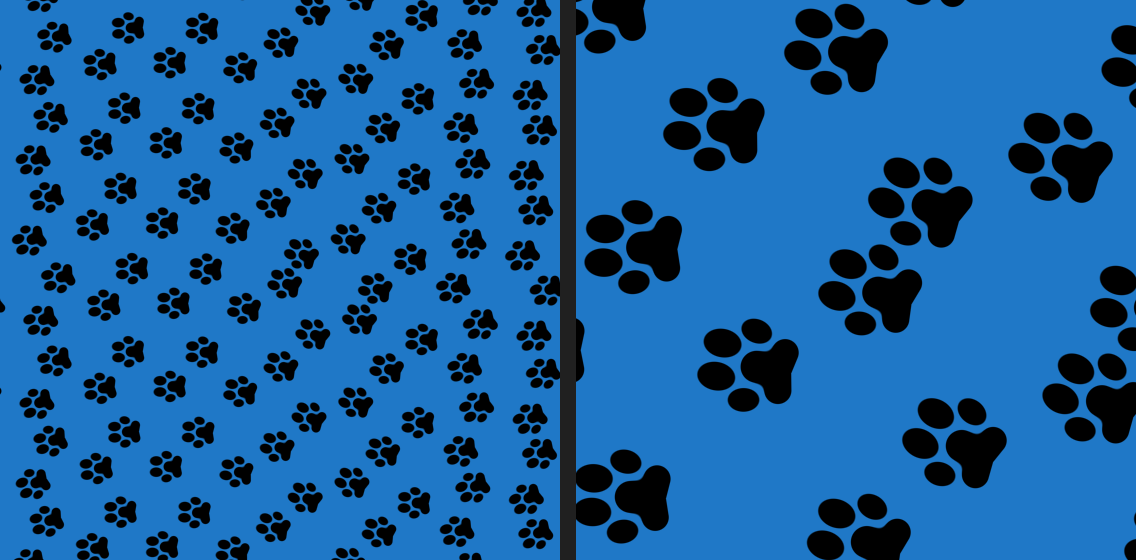
Left: the whole. Right: its middle third, enlarged.
Reproduce this pattern procedurally as a WebGL 2 fragment shader.

```glsl
#version 300 es
precision highp float;
// Black paw prints walking in wavy left-and-right trails over flat blue.

uniform vec2 u_resolution;
out vec4 outColor;

const float TAU = 6.2831853;
const vec3 GROUND = vec3(0.12, 0.47, 0.78);
const vec3 INK = vec3(0.0);

// Lengths are in sheet units; y runs downward from the top edge.
const float SHEET = 768.0;        // units across the canvas
const float WAVE_LENGTH = 720.0;  // length of one trail wave
const float WAVE_CREST = 578.0;   // x of the lowest point of a trail
const float WAVE_MEAN = 100.0;
const vec2 WAVE_AMP = vec2(48.9, 10.8);  // first and second harmonics
const float STEP_START = 40.0;
const float STEP_LENGTH = 48.0;
const float STEP_LEAD = 7.0;      // shift of the upper foot along the trail
const float HALF_GAIT = 24.0;     // distance of each foot from the trail
const float ROW_HEIGHT = 110.0;
const float ROW_DRIFT = 5.2;      // sideways shift per trail
const float GROUP_GAP = 4.0;      // extra space after a group's first trail
const int ROWS = 4;               // trails in one group
const float GROUP_HEIGHT = ROW_HEIGHT * float(ROWS) + GROUP_GAP;
const float PAW_RADIUS = 27.0;    // bounding circle

// Approximate distance to an axis-aligned ellipse.
float ellipse(vec2 p, vec2 radii) {
    return (length(p / radii) - 1.0) * min(radii.x, radii.y);
}

float capsule(vec2 p, vec2 a, vec2 b, float radius) {
    vec2 ab = b - a;
    float t = clamp(dot(p - a, ab) / dot(ab, ab), 0.0, 1.0);
    return length(p - a - ab * t) - radius;
}

float smoothMin(float a, float b, float k) {
    float h = max(k - abs(a - b), 0.0) / k;
    return min(a, b) - h * h * k * 0.25;
}

vec2 rotate(vec2 p, float angle) {
    float c = cos(angle), s = sin(angle);
    return vec2(c * p.x - s * p.y, s * p.x + c * p.y);
}

// One paw, mirrored about its axis, with the toes toward -x.
float paw(vec2 p) {
    p.y = abs(p.y);
    float dome = length(p - vec2(4.0, 0.0)) - 7.3;
    float heel = capsule(p, vec2(13.8, 0.0), vec2(15.6, 8.8), 6.2);
    float pad = smoothMin(dome, heel, 6.0);
    float innerToe = ellipse(p - vec2(-13.3, 7.7), vec2(8.7, 6.5));
    float outerToe = ellipse(rotate(p - vec2(1.0, 16.0), 0.2), vec2(7.2, 5.4));
    return min(pad, min(innerToe, outerToe));
}

// Height of the trail at x, and its slope.
vec2 trail(float x) {
    float a = TAU * (x - WAVE_CREST) / WAVE_LENGTH;
    float height = WAVE_MEAN + dot(WAVE_AMP, vec2(cos(a), cos(2.0 * a)));
    float slope = -TAU / WAVE_LENGTH
        * dot(WAVE_AMP, vec2(sin(a), 2.0 * sin(2.0 * a)));
    return vec2(height, slope);
}

// Distance to the nearest print of the given step, over a group of trails.
float stepPrints(vec2 p, float index) {
    float upper = mod(index, 2.0);
    float x = STEP_START + STEP_LENGTH * index - STEP_LEAD * upper;
    x += 5.5 + 6.5 * cos(TAU * (x - 500.0) / WAVE_LENGTH); // uneven stride
    vec2 path = trail(x);
    vec2 along = normalize(vec2(1.0, path.y));
    vec2 across = vec2(-along.y, along.x);
    vec2 foot = vec2(x, path.x) + across * HALF_GAIT * (1.0 - 2.0 * upper);

    float nearest = PAW_RADIUS;
    for (int row = 0; row < ROWS; row++) {
        float r = float(row) - 1.0;
        float gap = row == 0 ? -GROUP_GAP : 0.0;
        vec2 d = p - foot - vec2(-ROW_DRIFT * r, ROW_HEIGHT * r + gap);
        d.y = mod(d.y + 0.5 * GROUP_HEIGHT, GROUP_HEIGHT) - 0.5 * GROUP_HEIGHT;
        if (dot(d, d) < PAW_RADIUS * PAW_RADIUS) {
            nearest = min(nearest, paw(vec2(dot(d, along), dot(d, across))));
        }
    }
    return nearest;
}

void main() {
    vec2 uv = gl_FragCoord.xy / u_resolution;
    vec2 p = vec2(uv.x, 1.0 - uv.y) * SHEET;

    // Only the steps around this column can reach the point.
    float nearStep = floor((p.x - STEP_START) / STEP_LENGTH + 0.5);
    float dist = PAW_RADIUS;
    for (int i = -2; i <= 2; i++) {
        dist = min(dist, stepPrints(p, nearStep + float(i)));
    }

    float soft = 0.75 * SHEET / min(u_resolution.x, u_resolution.y);
    float ink = 1.0 - smoothstep(-soft, soft, dist);
    outColor = vec4(mix(GROUND, INK, ink), 1.0);
}
```
